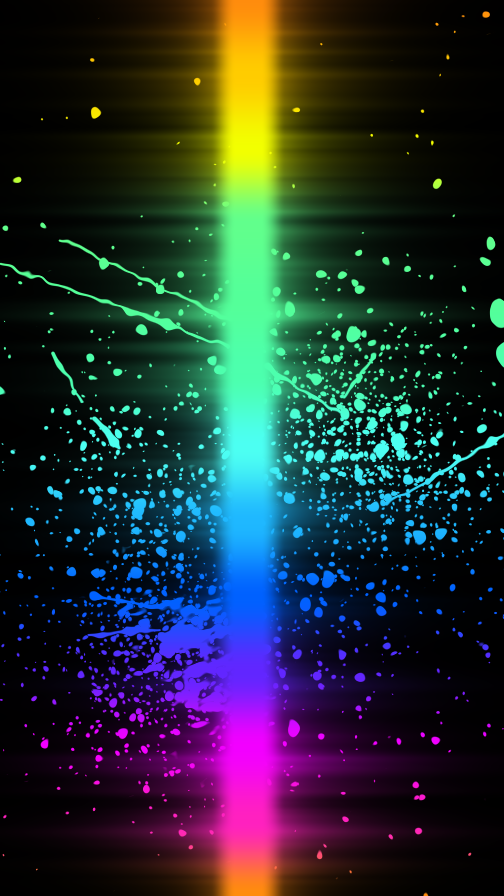
Write a Shadertoy shader that draws this background.

```glsl
// A vertical rainbow light beam with horizontal streaks and paint splatter on black.

// Beam colours, evenly spaced from the bottom edge to the top.
const vec3 RAINBOW[13] = vec3[13](
    vec3(1, .55, .05), vec3(1, .13, .75), vec3(.95, 0, 1), vec3(.38, .15, 1),
    vec3(0, .38, 1), vec3(.12, .72, 1), vec3(.3, 1, .95), vec3(.3, 1, .68),
    vec3(.33, 1, .6), vec3(.38, 1, .55), vec3(.95, 1, 0), vec3(1, .8, 0), vec3(1, .55, .05));

// Paint strokes: start and end.
const vec4 STROKES[9] = vec4[9](
    vec4(.068, .733, .26, .642), vec4(0, .706, .254, .613), vec4(.297, .59, .38, .538),
    vec4(.43, .436, .57, .52), vec4(.384, .557, .417, .603), vec4(.06, .605, .092, .55),
    vec4(.107, .531, .133, .5), vec4(.105, .336, .18, .322), vec4(.098, .29, .18, .298));

// Large drops: centre and radius.
const vec3 DROPS[12] = vec3[12](
    vec3(.558, .651, .014), vec3(.566, .605, .013), vec3(.547, .728, .006),
    vec3(.366, .354, .008), vec3(.328, .187, .008), vec3(.34, .326, .007),
    vec3(.395, .627, .008), vec3(.445, .508, .009), vec3(.467, .401, .008),
    vec3(.164, .118, .005), vec3(.117, .707, .007), vec3(.18, .678, .006));

float hash(vec2 p) {
    return fract(sin(dot(p, vec2(127.1, 311.7))) * 43758.5453);
}

float noise(vec2 p) {
    vec2 i = floor(p), f = fract(p);
    f = f * f * (3. - 2. * f);
    return mix(mix(hash(i), hash(i + vec2(1, 0)), f.x),
               mix(hash(i + vec2(0, 1)), hash(i + 1.), f.x), f.y);
}

vec3 rainbow(float y) {
    float s = clamp(y, 0., .9999) * 12.;
    int i = int(s);
    return mix(RAINBOW[i], RAINBOW[i + 1], smoothstep(0., 1., fract(s)));
}

float cloud(vec2 p, vec2 centre, vec2 size) {
    vec2 q = (p - centre) / size;
    return exp(-dot(q, q));
}

// Chance of finding a drop at p.
float density(vec2 p) {
    return .75 * cloud(p, vec2(.39, .55), vec2(.09, .08))
         + .65 * cloud(p, vec2(.45, .46), vec2(.08, .06))
         + .85 * cloud(p, vec2(.19, .28), vec2(.09, .09))
         + .35 * cloud(p, vec2(.18, .44), vec2(.08, .06))
         + .3 * cloud(p, vec2(.12, .52), vec2(.04, .04))
         + .22 * cloud(p, vec2(.28, .4), vec2(.26, .24));
}

// Signed distance to one random drop per grid cell.
float drops(vec2 p, float cell) {
    vec2 id = floor(p / cell), seed = id + cell * 900.;
    vec2 centre = .3 + .4 * vec2(hash(seed + 3.1), hash(seed + 7.7));
    float radius = mix(.08, .29, pow(hash(seed + 5.3), 2.));
    float d = length(p / cell - id - centre) - radius;
    return hash(seed) < density((id + .5) * cell) ? d * cell : 1.;
}

float splatter(vec2 p) {
    // Wobble the plane so that round shapes turn ragged.
    p += .005 * (vec2(noise(p * 90.), noise(p * 90. + 40.)) - .5);
    float d = 1.;
    for (int i = 0; i < 5; i++) {
        float turn = float(i) * 1.3;
        vec2 shift = vec2(sin(turn), cos(turn)) * .013;
        d = min(d, drops(p + shift, .009 + .0045 * float(i)) + max(0., float(i) - 3.) * .001);
    }
    for (int i = 0; i < 12; i++)
        d = min(d, length((p - DROPS[i].xy) * vec2(1.1, .95)) - DROPS[i].z);
    for (int i = 0; i < 9; i++) {
        vec2 q = p - STROKES[i].xy, along = STROKES[i].zw - STROKES[i].xy;
        float h = clamp(dot(q, along) / dot(along, along), 0., 1.);
        float bead = pow(noise(vec2(h * length(along) * 65., float(i) * 9.)), 3.);
        d = min(d, length(q - along * h) - .0013 - .0045 * bead);
    }
    // Dense torn patch left of the beam.
    vec2 q = mat2(.94, -.34, .34, .94) * p;
    float torn = .6 * noise(q * vec2(55, 110)) + .4 * noise(q * vec2(130, 210));
    float patchSize = cloud(p, vec2(.215, .285), vec2(.075, .08));
    patchSize = max(patchSize, cloud(p, vec2(.235, .22), vec2(.06, .035)));
    return min(d, (.97 - torn - .52 * patchSize) * .012);
}

void mainImage(out vec4 fragColor, in vec2 fragCoord) {
    vec2 p = fragCoord / iResolution.y;
    p.x += .28125 - .5 * iResolution.x / iResolution.y;
    vec3 hue = rainbow(p.y);
    float d = abs(p.x - .277);

    // Horizontal streaks of uneven strength and reach.
    float broad = noise(vec2(p.y * 26., 2.5)), fine = noise(vec2(p.y * 85., 8.5));
    float hair = noise(vec2(p.y * 190., 5.5));
    float streak = .12 + .9 * broad * (.35 + .65 * fine) + .12 * hair;
    float reach = .075 + .045 * fine + .03 * broad;
    float glow = .85 * streak * exp(-pow(d / reach, 1.6));
    glow += .35 * exp(-pow(d / .045, 2.));

    // Solid core, then paint in the same hue over it.
    float core = 1. - smoothstep(.014, .042, d);
    vec3 color = hue * mix(min(glow, 1.), 1., core);
    float edge = .8 / iResolution.y;
    float paint = 1. - smoothstep(-edge, edge, splatter(p));
    color = mix(color, hue, paint);
    fragColor = vec4(color, 1);
}
```
